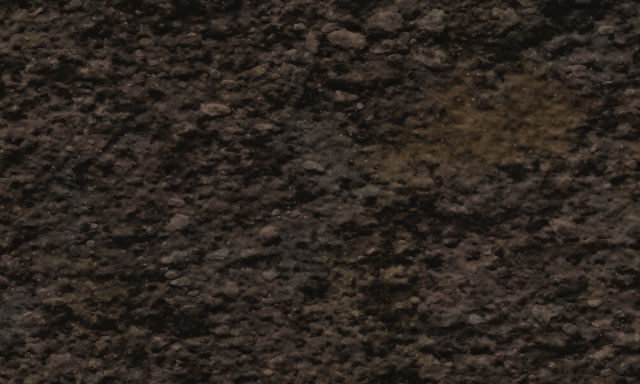
Write a Shadertoy shader that draws this texture.

```glsl
float hash(vec2 p) {
    vec3 q = fract(p.xyx * 0.1031);
    q += dot(q, q.yzx + 33.33);
    return fract((q.x + q.y) * q.z);
}

float noise(vec2 p) {
    vec2 i = floor(p), f = fract(p);
    f = f * f * (3.0 - 2.0 * f);
    return mix(mix(hash(i), hash(i + vec2(1, 0)), f.x),
               mix(hash(i + vec2(0, 1)), hash(i + vec2(1, 1)), f.x), f.y);
}

float fbm(vec2 p) {
    float sum = 0.0, amp = 0.46;
    for (int i = 0; i < 4; i++) {
        sum += amp * noise(p);
        p = mat2(1.6, 1.2, -1.2, 1.6) * p + 17.3;
        amp *= 0.58;
    }
    return sum;
}

float relief(vec2 p) {
    return fbm(p * vec2(26.0, 38.0) + 40.0);
}

// One layer of top-lit clods, each with a shadow below it
float addClods(float tone, vec2 p, float cells, float amount, float grit) {
    vec2 warp = vec2(noise(p * cells * 1.7), noise(p * cells * 1.7 + 31.0)) - 0.5;
    vec2 scale = cells * vec2(0.78, 1.2);
    vec2 g = p * scale + warp * 0.5;
    vec2 cell = floor(g);
    for (int y = 1; y >= -1; y--) {
        for (int x = -1; x <= 1; x++) {
            vec2 id = cell + vec2(x, y);
            vec2 key = id + cells * 7.0;
            vec2 centre = id + 0.2 + 0.6 * vec2(hash(key), hash(key + 57.0));
            vec2 place = centre / scale;
            float crowd = amount * (0.35 + 1.5 * abs(place.y - 0.47))
                        + 0.7 * (noise(place * 4.0 + cells) - 0.5);
            if (hash(key + 113.0) > crowd) continue;

            float radius = mix(0.22, 0.5, hash(key + 171.0));
            vec2 q = (g - centre) / radius;
            float rough = (grit - 0.5) * 1.1;
            float shadow = smoothstep(1.2, 0.6, length(q - vec2(0.12, -0.5)) + rough);
            float body = smoothstep(1.05, 0.8, length(q) + rough);
            float lit = 0.135 + 0.065 * (q.y - 0.3 * q.x)
                      + 0.13 * pow(hash(key + 229.0), 4.0) + 0.22 * (grit - 0.5);
            tone *= 1.0 - 0.48 * shadow;
            tone = mix(tone, lit, body * 0.85);
        }
    }
    return tone;
}

void mainImage(out vec4 fragColor, in vec2 fragCoord) {
    vec2 p = fragCoord / iResolution.y;
    vec2 slant = vec2(p.x, p.y - 0.16 * p.x);
    float grit = fbm(p * vec2(50.0, 64.0));

    // Sandy patch and broad bands of soil
    vec2 bank = p - vec2(1.27, 0.68);
    bank = vec2(bank.x + 0.35 * bank.y, bank.y - 0.3 * bank.x) / vec2(0.27, 0.13);
    float sand = smoothstep(1.3, 0.4, length(bank) + 1.5 * (fbm(p * 11.0) - 0.5));
    float bands = fbm(slant * vec2(3.0, 8.0) + 5.0);
    float tone = 0.152 + 0.17 * (bands - 0.5) + 0.14 * (grit - 0.5);

    // Clods from coarse to fine
    float amount = 1.0 - 0.6 * sand;
    tone = addClods(tone, p, 40.0, amount * 0.7, grit);
    tone = addClods(tone, p, 21.0, amount * 0.7, grit);
    tone = addClods(tone, p, 12.0, amount * 0.45, grit);
    tone = mix(tone, 0.18 + 0.2 * (grit - 0.5), sand * 0.6);

    // Crumbly surface lit from above, with broken dark clefts
    float slope = relief(p) - relief(p + vec2(-0.003, 0.009));
    tone += 0.27 * slope * (1.0 - 0.25 * sand);
    float cleft = smoothstep(0.43, 0.28,
        fbm(slant * vec2(6.0, 19.0) + 71.0) + 0.35 * (grit - 0.5));
    tone *= 1.0 - 0.45 * cleft * (1.0 - sand);

    // Sparse pale round grains
    vec2 g = p * 75.0, id = floor(g);
    vec2 dot0 = fract(g) - 0.35 - 0.3 * vec2(hash(id + 5.0), hash(id + 77.0));
    float grain = smoothstep(0.36, 0.1, length(dot0)) * step(0.94, hash(id + 141.0));
    tone += 0.13 * grain * hash(id + 201.0);

    // Exposure, with the deepest shade kept off black
    tone = 0.15 + 1.25 * (tone - 0.126);
    tone = clamp(max(tone, 0.055 + 0.25 * tone), 0.05, 0.36);

    // Soil tints: dull purple brown, grey and warm ochre
    float warmth = smoothstep(0.42, 0.68, fbm(p * 4.0 + 23.0) + 0.09 * (p.x - 0.8));
    float grey = smoothstep(0.45, 0.7, fbm(p * 6.0 + 90.0));
    vec3 tint = mix(vec3(1.17, 0.96, 0.83), vec3(1.08, 0.98, 0.87), grey);
    tint = mix(tint, vec3(1.18, 0.97, 0.74), warmth * 0.8);
    tint = mix(tint, vec3(1.23, 0.96, 0.68), sand);
    tint = mix(vec3(1.08, 1.0, 0.86), tint, smoothstep(0.05, 0.14, tone));
    fragColor = vec4(tone * tint, 1.0);
}
```
